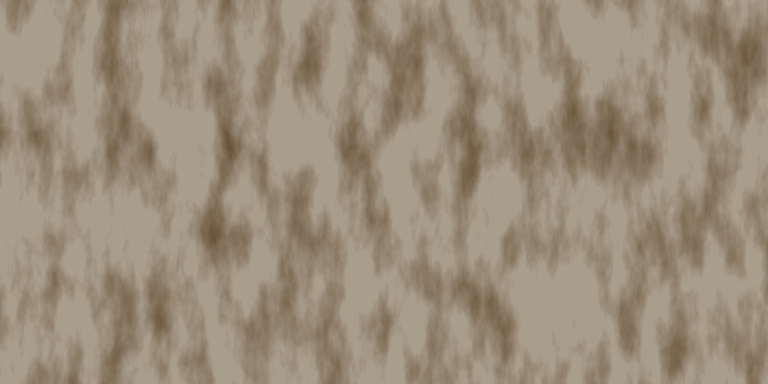
Give the GLSL for this texture, as a WebGL 2 fragment shader.

```glsl
#version 300 es
precision highp float;

uniform vec2 u_resolution;
out vec4 fragColor;

// Unit gradient for a lattice point, from an integer hash
vec2 latticeGradient(vec2 cell) {
    uvec2 q = uvec2(ivec2(cell) + 4096);
    uint h = q.x * 1597334677u ^ q.y * 3812015801u;
    h = (h ^ (h >> 15)) * 2246822519u;
    h = (h ^ (h >> 13)) * 3266489917u;
    h ^= h >> 16;
    float angle = float(h & 65535u) / 65536.0 * 6.28319;
    return vec2(cos(angle), sin(angle));
}

float gradientNoise(vec2 p) {
    vec2 cell = floor(p);
    vec2 f = p - cell;
    vec2 w = f * f * f * (f * (f * 6.0 - 15.0) + 10.0);
    vec2 e = vec2(1.0, 0.0);
    float a = dot(latticeGradient(cell), f);
    float b = dot(latticeGradient(cell + e.xy), f - e.xy);
    float c = dot(latticeGradient(cell + e.yx), f - e.yx);
    float d = dot(latticeGradient(cell + e.xx), f - e.xx);
    return mix(mix(a, b, w.x), mix(c, d, w.x), w.y);
}

// Layered noise: each octave is finer and fainter
float fractalNoise(vec2 p, int octaves, float gain) {
    float sum = 0.0;
    float amplitude = 1.0;
    for (int i = 0; i < octaves; i++) {
        sum += amplitude * gradientNoise(p);
        p = p * 2.0 + vec2(17.3, 9.7);
        amplitude *= gain;
    }
    return sum;
}

// Stain strength, clipped to zero over the clean ground
float stainAmount(vec2 p, vec2 frequency, float bias, float contrast) {
    float n = fractalNoise(p * frequency, 5, 0.52);
    return clamp(bias + contrast * n, 0.0, 1.0);
}

void main() {
    vec2 p = gl_FragCoord.xy / u_resolution.y;

    vec3 groundColor = vec3(0.663, 0.615, 0.550);
    vec3 stainColor = vec3(0.400, 0.315, 0.205);

    // Upright blotches: denser across than along
    float stain = stainAmount(p + vec2(3.1, 1.7), vec2(11.0, 4.5), 0.175, 0.98);

    fragColor = vec4(mix(groundColor, stainColor, stain), 1.0);
}
```
